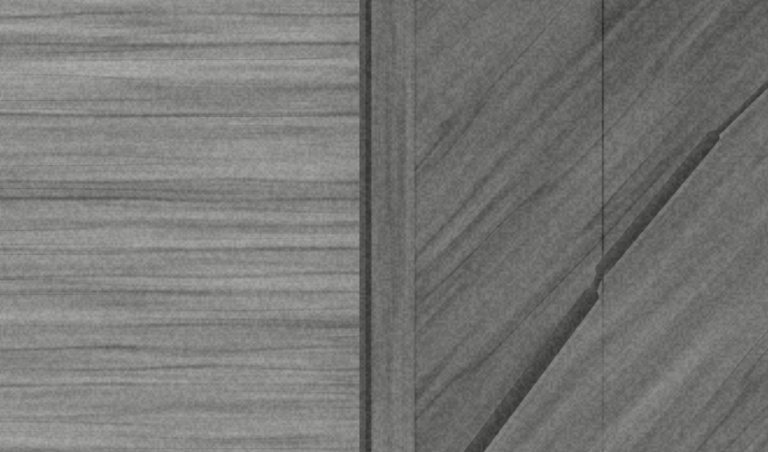
Give the GLSL for this texture, as a Shadertoy shader.

```glsl
float hash(vec2 p) {
    vec3 q = fract(vec3(p.xyx) * 0.1031);
    q += dot(q, q.yzx + 33.33);
    return fract((q.x + q.y) * q.z);
}

float noise(vec2 p) {
    vec2 i = floor(p), f = fract(p);
    f = f * f * (3.0 - 2.0 * f);
    return mix(mix(hash(i), hash(i + vec2(1, 0)), f.x),
               mix(hash(i + vec2(0, 1)), hash(i + vec2(1, 1)), f.x), f.y);
}

// Signed layers of noise, stretched along x
float woodGrain(vec2 p, float stretch, float frequency) {
    p.y += 0.006 * (noise(p * vec2(7.0, 12.0)) - 0.5);
    float sum = 0.0, weight = 0.5;
    for (int i = 0; i < 4; i++) {
        sum += weight * (noise(p * vec2(frequency / stretch, frequency) + float(i) * 17.3) - 0.5);
        frequency *= 1.8;
        weight *= 0.72;
    }
    return sum;
}

// Sparse thin dark fibres
float fibres(vec2 p, float stretch, float frequency) {
    float n = noise(p * vec2(frequency / stretch, frequency) + 41.0);
    float ridge = 1.0 - abs(2.0 * n - 1.0);
    return smoothstep(0.72, 1.0, ridge) * smoothstep(0.35, 0.75, noise(p * vec2(5.0, 22.0) + 9.0));
}

float segmentDistance(vec2 p, vec2 a, vec2 b) {
    vec2 d = b - a;
    return length(p - a - d * clamp(dot(p - a, d) / dot(d, d), 0.0, 1.0));
}

float stroke(float dist, float halfWidth, float blur) {
    return 1.0 - smoothstep(halfWidth - blur, halfWidth + blur, abs(dist));
}

float horizontalBoard(vec2 p) {
    const float streaks[12] = float[12](0.569, 0.530, 0.439, 0.352, 0.328, 0.263,
                                       0.230, 0.208, 0.165, 0.135, 0.109, 0.087);
    float shade = 0.552 + 0.18 * woodGrain(p, 24.0, 65.0);
    shade -= 0.055 * fibres(p, 28.0, 95.0);
    shade -= 0.035 * exp(-pow((p.y - 0.338) / 0.025, 2.0));
    for (int i = 0; i < 12; i++) {
        float k = float(i);
        float wave = 0.007 * (noise(vec2(p.x * 7.0, k * 5.7)) - 0.5);
        float strength = mix(0.04, 0.13, noise(vec2(p.x * 9.0 + 3.0, k * 3.1)));
        float d = (p.y - streaks[i] - wave) / 0.0028;
        shade -= strength * exp(-d * d);
    }
    return shade - 0.025 * smoothstep(0.40, 0.468, p.x);
}

float verticalStile(vec2 p) {
    float shade = 0.425 + 0.14 * woodGrain(p.yx, 22.0, 85.0);
    shade += 0.045 * exp(-pow((p.x - 0.531) / 0.006, 2.0));
    return shade + 0.02 * smoothstep(0.35, 0.0, p.y);
}

float diagonalBoard(vec2 p) {
    vec2 along = normalize(vec2(0.69, 0.73));
    vec2 q = vec2(dot(p, along), dot(p, vec2(-along.y, along.x)));
    q.y += 0.012 * (noise(q * vec2(5.0, 8.0)) - 0.5);
    float shade = 0.405 + 0.14 * woodGrain(q, 15.0, 48.0);
    shade -= 0.06 * fibres(q, 13.0, 62.0);
    return shade + 0.035 * (noise(p * 7.0) - 0.5);
}

// Recess with a dark upper side and a pale lower lip
float carveGroove(float shade, vec2 p, vec2 a, vec2 b, float halfWidth, float blur) {
    vec2 d = normalize(b - a);
    vec2 lower = vec2(d.y, -d.x);
    float lip = stroke(segmentDistance(p - lower * (halfWidth + 0.003), a, b), 0.0025, blur);
    float body = stroke(segmentDistance(p, a, b), halfWidth, blur);
    float across = dot(p - a, lower) / halfWidth;
    float depth = mix(0.31, 0.255, smoothstep(-0.7, 0.5, across));
    return mix(shade + 0.055 * lip, depth, body);
}

void mainImage(out vec4 fragColor, in vec2 fragCoord) {
    vec2 p = fragCoord / iResolution.x;
    float blur = max(0.0014, 0.8 / iResolution.x);

    // Diagonal panel, lighter beneath its groove
    vec2 low = vec2(0.604, -0.017), notch = vec2(0.769, 0.203);
    vec2 rise = vec2(0.784, 0.238), bend = vec2(0.928, 0.410), far = vec2(1.02, 0.499);
    float panel = diagonalBoard(p);
    float grooveX = p.y < 0.41 ? mix(0.617, 0.928, p.y / 0.41) : 0.928 + (p.y - 0.41) * 1.03;
    float beneath = smoothstep(-0.01, 0.03, p.x - grooveX);
    panel += 0.035 * beneath;

    // Board seam and groove
    float seam = stroke(p.x - 0.785, 0.0014, blur);
    panel -= seam * mix(0.13, 0.045, beneath);
    panel = carveGroove(panel, p, bend, far, 0.0038, blur);
    panel = carveGroove(panel, p, rise, bend, 0.0088, blur);
    panel = carveGroove(panel, p, notch, rise, 0.0045, blur);
    panel = carveGroove(panel, p, low, notch, 0.0105, blur);

    // Boards joined from left to right
    float shade = mix(horizontalBoard(p), 0.335, smoothstep(0.468 - blur, 0.468 + blur, p.x));
    shade = mix(shade, 0.25, stroke(p.x - 0.4795, 0.0035, blur));
    shade = mix(shade, verticalStile(p), smoothstep(0.484 - blur, 0.484 + blur, p.x));
    shade = mix(shade, panel, smoothstep(0.540 - blur, 0.540 + blur, p.x));
    shade -= 0.045 * stroke(p.x - 0.541, 0.0015, blur);

    // Fine surface roughness
    shade += 0.075 * (noise(p * 330.0) - 0.5) + 0.035 * (noise(p * 170.0 + 7.0) - 0.5);
    fragColor = vec4(vec3(shade) * vec3(1.0, 1.0, 0.992), 1.0);
}
```
